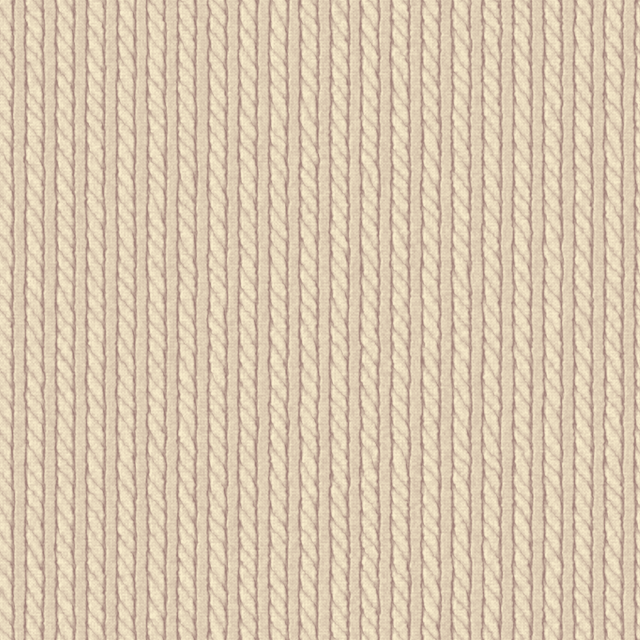
A WebGL 1 fragment shader for this texture:

```glsl
precision highp float;
// Cream cable knit: 21 twisted cables with flat ribs between them, 32 twists high.
// A height field of cables, gutters and ribs is lit from the upper left,
// then covered with fine stitches and wool fuzz. All noise wraps.

uniform vec2 u_resolution;

const float TAU = 6.2831853;
const float CABLES = 21.0;
const float TWISTS = 32.0;

float hash(vec2 p) {
  return fract(sin(dot(p, vec2(12.9898, 78.233))) * 4375.85);
}

// Value noise that repeats after a whole number of cells
float wrapNoise(vec2 p, vec2 period) {
  vec2 i = floor(p);
  vec2 f = fract(p);
  f = f * f * (3.0 - 2.0 * f);
  vec2 a = mod(i, period);
  vec2 b = mod(i + 1.0, period);
  return mix(mix(hash(a), hash(vec2(b.x, a.y)), f.x),
             mix(hash(vec2(a.x, b.y)), hash(b), f.x), f.y);
}

// Height of the fabric, from 0 in the gutters to 1 on the strands
float knitHeight(vec2 p) {
  float x = p.x * CABLES + 0.36;
  float column = mod(floor(x), CABLES);
  float sway = wrapNoise(vec2(column, p.y * 44.0), vec2(CABLES, 44.0)) - 0.5;
  float stretch = wrapNoise(vec2(column, p.y * 20.0), vec2(CABLES, 20.0));
  float ragged = wrapNoise(p * 190.0, vec2(190.0)) - 0.5;
  float side = fract(x) - 0.5 + 0.05 * sway + 0.045 * ragged;
  float away = abs(side);

  // Strands run steeply down to the right and turn upright at the edges
  float bend = clamp(side / 0.28, -1.0, 1.0);
  float twist = p.y * TWISTS + hash(vec2(column, 7.0)) + 0.5 * stretch;
  float phase = twist + 0.38 * asin(bend) + 0.16 * bend + 0.08 * ragged;
  float crease = abs(fract(phase) * 2.0 - 1.0);
  float strand = 1.0 - crease * crease * crease;

  // Each strand bulges at the cable edge and dips where it is crossed
  float halfWidth = 0.245 + 0.06 * strand;
  float cable = 1.0 - smoothstep(halfWidth - 0.13, halfWidth + 0.03, away);
  float depth = 0.42 + 0.2 * wrapNoise(p * 60.0 + 9.0, vec2(60.0));
  cable *= 1.0 - depth * (1.0 - strand);
  float rib = 0.76 * smoothstep(0.285, 0.375, away);
  return max(cable, rib);
}

// Small V stitches, in wales and courses
float stitches(vec2 p) {
  float wale = abs(fract(p.x * 210.0) - 0.5);
  return sin(TAU * (p.y * 200.0 + wale)) * 0.6 + (0.25 - wale) * 1.6;
}

vec3 wool(vec2 p) {
  float h = knitHeight(p);
  float facing = h - knitHeight(p + vec2(-0.0024, 0.0022));
  float fuzz = wrapNoise(p * 380.0, vec2(380.0)) - 0.5;
  float blotch = wrapNoise(p * 130.0, vec2(130.0)) - 0.5;

  float tone = 0.08 + 0.84 * pow(h, 0.85) + 0.34 * facing;
  tone += 0.07 * stitches(p) + 0.26 * fuzz + 0.1 * blotch;

  vec3 shadowRose = vec3(0.65, 0.53, 0.495);
  vec3 lightCream = vec3(0.95, 0.90, 0.78);
  return mix(shadowRose, lightCream, clamp(tone, -0.1, 1.08));
}

void main() {
  // Average four samples in each pixel
  vec3 color = vec3(0.0);
  for (int i = 0; i < 4; i++) {
    float n = float(i);
    vec2 offset = vec2(mod(n, 2.0), floor(n * 0.5)) * 0.5 - 0.25;
    color += wool((gl_FragCoord.xy + offset) / u_resolution);
  }
  gl_FragColor = vec4(color * 0.25, 1.0);
}
```
